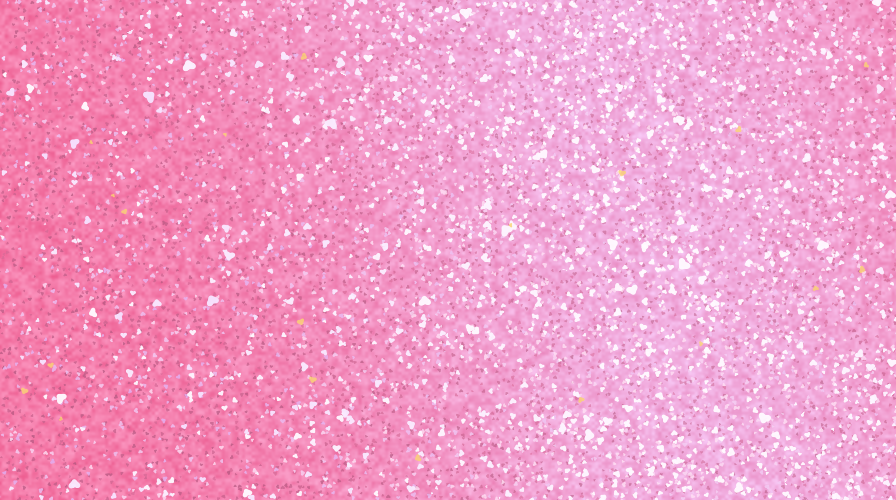
A Shadertoy shader for this texture:

```glsl
vec3 hash3(vec2 p) {
    vec3 q = vec3(dot(p, vec2(127.1, 311.7)), dot(p, vec2(269.5, 183.3)), dot(p, vec2(419.2, 371.9)));
    return fract(sin(q) * 43758.5453);
}

float noise(vec2 p) {
    vec2 i = floor(p), f = fract(p);
    f = f * f * (3.0 - 2.0 * f);
    float low = mix(hash3(i).x, hash3(i + vec2(1, 0)).x, f.x);
    float high = mix(hash3(i + vec2(0, 1)).x, hash3(i + vec2(1, 1)).x, f.x);
    return mix(low, high, f.y);
}

// Scattered angular flakes: x is coverage, y a random tint
vec2 flakes(vec2 p, float cells, float size, float chance, float seed) {
    vec2 g = p * cells;
    float blur = 0.65 * cells / iResolution.y;
    vec2 result = vec2(0.0);
    for (int j = -1; j <= 1; j++)
    for (int i = -1; i <= 1; i++) {
        vec2 id = floor(g) + vec2(i, j);
        vec3 h = hash3(id + seed);
        vec3 shape = hash3(id + seed + 57.3);
        if (h.z > chance) continue;
        vec2 d = g - id - 0.5 - 0.8 * (h.xy - 0.5);
        float angle = atan(d.y, d.x) + 6.283 * shape.x;
        float edge = size * mix(0.6, 1.2, shape.y) * (1.0 + 0.2 * cos(3.0 * angle) + 0.15 * cos(2.0 * angle + 1.0));
        float cover = 1.0 - smoothstep(-blur, blur, length(d) - edge);
        if (cover > result.x) result = vec2(cover, shape.z);
    }
    return result;
}

void mainImage(out vec4 fragColor, in vec2 fragCoord) {
    vec2 uv = fragCoord / iResolution.xy;
    vec2 p = fragCoord / iResolution.y;

    // Broad sheen leaning from the top centre to the lower right
    float offset = (uv.x - mix(0.81, 0.66, uv.y)) / 0.39;
    float light = exp(-offset * offset);
    float patches = noise(p * 9.0) * 0.6 + noise(p * 23.0 + 7.0) * 0.4;
    float sparkle = light * mix(0.5, 1.5, patches);

    // Pink ground with fine grain
    vec3 color = mix(vec3(0.96, 0.48, 0.66), vec3(0.945, 0.68, 0.875), light);
    float grain = noise(p * 85.0) * 0.5 + noise(p * 150.0 + 31.0) * 0.5 - 0.5;
    color += grain * vec3(0.06, 0.24, 0.20);

    // Shaded flakes
    vec2 dark = flakes(p, 88.0, 0.27, 0.32, 11.0);
    vec3 shade = mix(vec3(0.70, 0.34, 0.50), vec3(0.86, 0.42, 0.60), dark.y);
    color = mix(color, mix(shade, color, 0.3 * light), dark.x * 0.75);

    // Pale flakes, more lavender away from the sheen
    vec2 pale = flakes(p, 80.0, 0.30, 0.15 + 0.22 * sparkle, 23.0);
    vec3 tint = mix(vec3(0.88, 0.68, 0.95), vec3(1.0, 0.88, 0.96), clamp(pale.y + 0.5 * light, 0.0, 1.0));
    color = mix(color, tint, pale.x * 0.8);

    // White glints in three sizes
    for (int k = 0; k < 3; k++) {
        float level = float(k);
        float cells = 62.0 * pow(0.58, level);
        float chance = 0.04 + sparkle * mix(0.24, 0.09, level / 2.0);
        vec2 glint = flakes(p, cells, 0.29 - 0.05 * level, chance, 41.0 + 19.0 * level);
        vec3 white = mix(vec3(0.96, 0.87, 1.0), vec3(1.0, 0.98, 1.0), max(glint.y, light));
        color = mix(color, white, glint.x * 0.96);
    }

    // Rare golden flakes on the deep pink side
    vec2 gold = flakes(p, 34.0, 0.18, 0.02 * (1.0 - smoothstep(0.15, 0.5, uv.x)), 97.0);
    color = mix(color, vec3(0.98, 0.83, 0.45), gold.x * 0.8);

    fragColor = vec4(clamp(color, 0.0, 1.0), 1.0);
}
```
